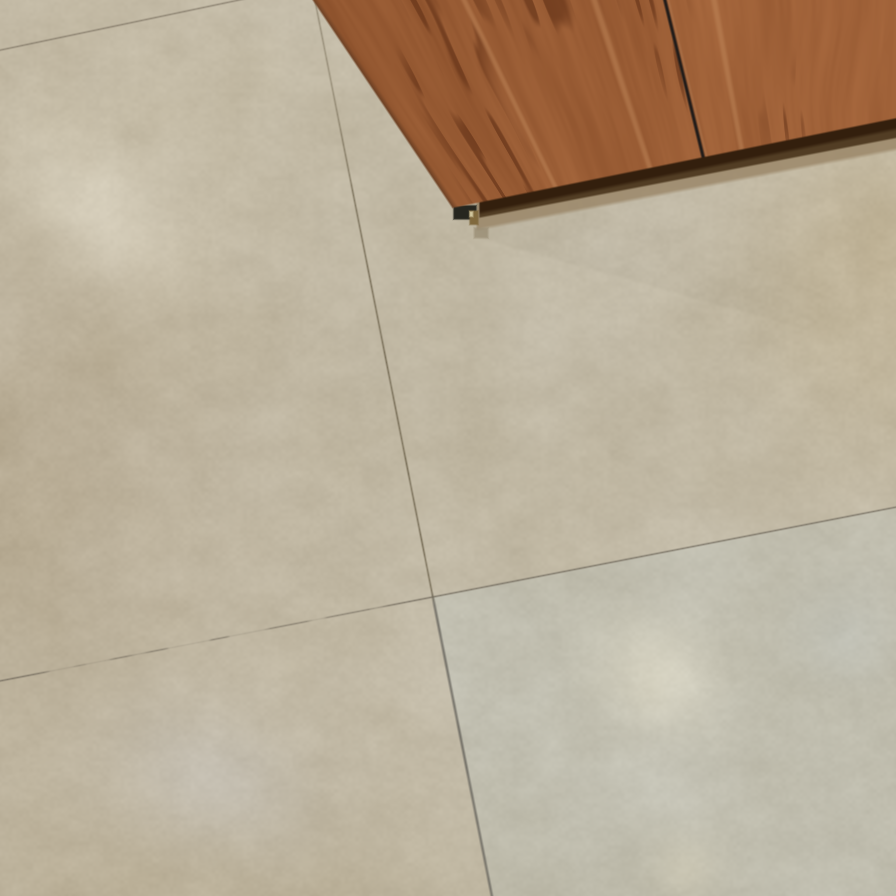
Reproduce this texture procedurally as a Shadertoy shader.

```glsl
// Pale stone floor tiles with thin grout, and the corner of a wooden cabinet at the top right

float hash(vec2 p) {
    return fract(sin(dot(p, vec2(127.1, 311.7))) * 43758.5453);
}

float noise(vec2 p) {
    vec2 i = floor(p), f = fract(p);
    f = f * f * (3.0 - 2.0 * f);
    return mix(mix(hash(i), hash(i + vec2(1, 0)), f.x),
               mix(hash(i + vec2(0, 1)), hash(i + vec2(1, 1)), f.x), f.y);
}

float fbm(vec2 p) {
    float sum = 0.0, amp = 0.5;
    for (int i = 0; i < 5; i++) {
        sum += amp * noise(p);
        p = mat2(1.6, 1.2, -1.2, 1.6) * p + 7.3;
        amp *= 0.5;
    }
    return sum;
}

// Signed distance to the line a-b, positive on its left
float side(vec2 p, vec2 a, vec2 b) {
    vec2 d = normalize(b - a);
    return d.x * (p.y - a.y) - d.y * (p.x - a.x);
}

float cover(float d, float soft) {
    return smoothstep(-soft, soft, d);
}

float stroke(float d, float halfWidth, float soft) {
    return 1.0 - smoothstep(halfWidth - soft, halfWidth + soft, abs(d));
}

// Soft elliptical spot, turned by an angle
float glow(vec2 p, vec2 center, vec2 radius, float angle) {
    vec2 d = p - center;
    float c = cos(angle), s = sin(angle);
    d = vec2(c * d.x + s * d.y, c * d.y - s * d.x) / radius;
    return exp(-dot(d, d));
}

float box(vec2 p, vec2 center, vec2 halfSize, float soft) {
    vec2 d = halfSize - abs(p - center);
    return cover(min(d.x, d.y), soft);
}

vec3 stoneFloor(vec2 p, float px) {
    float across = side(p, vec2(0.0, 0.240), vec2(1.0, 0.434));
    float upright = side(p, vec2(0.549, 0.0), vec2(0.354, 0.987));
    float upper = side(p, vec2(0.0, 0.944), vec2(0.267, 1.0));
    float coolTile = cover(-across, px) * cover(-upright, px);

    // Tile tones and broad lighting
    vec3 col = mix(vec3(0.755, 0.718, 0.635), vec3(0.760, 0.728, 0.650), smoothstep(0.1, 0.6, p.x));
    col = mix(col, vec3(0.752, 0.742, 0.683), coolTile);
    col -= vec3(0.035, 0.045, 0.055) * glow(p, vec2(0.02, 0.48), vec2(0.22, 0.24), 0.0);
    col -= vec3(0.010, 0.028, 0.060) * glow(p, vec2(1.0, 0.70), vec2(0.16, 0.20), 0.0);
    col -= vec3(0.020, 0.025, 0.035) * glow(p, vec2(0.30, 0.0), vec2(0.30, 0.09), 0.0);
    col += vec3(0.020, 0.022, 0.022) * glow(p, vec2(0.18, 0.86), vec2(0.22, 0.16), 0.0);

    // Reflected lights
    col += vec3(0.065, 0.070, 0.075) * glow(p, vec2(0.105, 0.765), vec2(0.12, 0.055), -0.75);
    col += vec3(0.080, 0.075, 0.065) * glow(p, vec2(0.735, 0.245), vec2(0.065, 0.055), -0.5);
    col += vec3(0.010, 0.022, 0.050) * glow(p, vec2(0.24, 0.13), vec2(0.11, 0.07), -0.4);
    col += vec3(0.012, 0.022, 0.038) * glow(p, vec2(0.94, 0.29), vec2(0.06, 0.05), 0.0);
    col += vec3(0.045, 0.040, 0.030) * glow(p, vec2(0.765, 0.03), vec2(0.035, 0.035), 0.0);

    // Faint slanting edge of the cabinet's wide shadow
    float slant = side(p, vec2(0.56, 0.727), vec2(0.89, 0.635));
    float span = smoothstep(0.50, 0.58, p.x) * (1.0 - smoothstep(0.80, 0.95, p.x));
    col -= 0.022 * span * cover(slant, 0.003) * exp(-max(slant, 0.0) * 12.0);

    // Cloudy mottling, small blotches and fine grain
    col += vec3(0.050, 0.058, 0.075) * (fbm(p * 8.0) - 0.48);
    col += vec3(0.045, 0.048, 0.052) * (fbm(p * vec2(26.0, 34.0) + 20.0) - 0.48);
    col += 0.014 * (noise(p * vec2(120.0, 170.0)) - 0.5);
    col += 0.014 * (noise(p * 256.0) - 0.5);

    // Thin grout, worn away in places on the left
    float worn = smoothstep(0.03, 0.06, p.x) * (1.0 - smoothstep(0.40, 0.46, p.x));
    float dashes = smoothstep(0.35, 0.65, noise(vec2(p.x * 45.0, 3.0)));
    float acrossInk = 0.80 * mix(1.0, 0.20 + 0.55 * dashes, worn);
    col = mix(col, vec3(0.42, 0.39, 0.34), acrossInk * stroke(across, 0.0007, px));
    float below = cover(-across, 0.01);
    vec3 uprightTone = mix(vec3(0.40, 0.36, 0.27), vec3(0.41, 0.40, 0.37), below);
    float uprightInk = mix(0.85, 0.50, smoothstep(0.70, 0.95, p.y)) * (0.85 + 0.15 * noise(vec2(p.y * 70.0, 9.0)));
    col = mix(col, uprightTone, uprightInk * stroke(upright, 0.0008 + 0.0006 * below, px));
    return mix(col, vec3(0.43, 0.39, 0.33), 0.65 * stroke(upper, 0.0007, px));
}

vec3 wood(vec2 p, float px) {
    // Fan coordinate: 0 on the cabinet's left edge, 1 on the gap between doors
    float drop = 1.0 - p.y;
    float fan = (p.x - 0.349 - 0.672 * drop) / (0.393 - 0.428 * drop);
    float wave = fan + 0.06 * (noise(vec2(fan * 4.0, drop * 8.0)) - 0.5);
    float bands = noise(vec2(wave * 11.0, drop * 4.0));
    float grain = noise(vec2(wave * 34.0, drop * 7.0 + 3.0));
    float fiber = noise(vec2(wave * 90.0, drop * 22.0 + 5.0));
    vec3 col = mix(vec3(0.54, 0.31, 0.165), vec3(0.65, 0.405, 0.24), 0.45 * bands + 0.35 * grain + 0.20 * fiber);
    col += vec3(0.025, 0.02, 0.015) * smoothstep(0.1, 1.1, fan);

    // Sparse dark veins and long pale streaks
    float veins = smoothstep(0.62, 0.85, noise(vec2(wave * 48.0, drop * 13.0 + 11.0)));
    float patches = smoothstep(0.40, 0.75, noise(vec2(wave * 6.0, drop * 9.0 + 2.0)));
    col = mix(col, vec3(0.37, 0.18, 0.08), 0.60 * veins * patches);
    float pale = stroke(fan - 0.43, 0.008, 0.007) + stroke(fan - 0.80, 0.009, 0.008)
               + stroke(fan - 1.14, 0.008, 0.007);
    col = mix(col, vec3(0.76, 0.54, 0.36), 0.45 * pale);
    float gap = side(p, vec2(0.784, 0.828), vec2(0.742, 1.0));
    col = mix(col, vec3(0.72, 0.52, 0.36), 0.35 * stroke(gap + 0.004, 0.001, px));
    return mix(col, vec3(0.13, 0.11, 0.10), stroke(gap, 0.0018, px));
}

void mainImage(out vec4 fragColor, in vec2 fragCoord) {
    vec2 p = fragCoord / iResolution.xy;
    float px = 0.0016;
    vec3 col = stoneFloor(p, px);

    // Shadow strip and dark recess under the doors
    float shadow = side(p, vec2(0.534, 0.744), vec2(1.0, 0.833));
    float recess = side(p, vec2(0.54, 0.758), vec2(1.0, 0.846));
    float bottom = side(p, vec2(0.505, 0.768), vec2(1.0, 0.868));
    col = mix(col, vec3(0.60, 0.52, 0.40), 0.80 * cover(shadow, 0.003) * cover(p.x - 0.532, px));
    vec3 dark = mix(vec3(0.32, 0.24, 0.14), vec3(0.20, 0.12, 0.05), cover(bottom + 0.012, 0.003));
    col = mix(col, dark, cover(recess, px) * cover(p.x - 0.535, px));

    // Small metal foot at the corner and its shadow
    col = mix(col, vec3(0.58, 0.53, 0.43), 0.7 * box(p, vec2(0.537, 0.740), vec2(0.008, 0.006), 0.002));
    col = mix(col, vec3(0.15, 0.15, 0.12), box(p, vec2(0.519, 0.763), vec2(0.013, 0.008), px));
    col = mix(col, vec3(0.50, 0.41, 0.24), box(p, vec2(0.529, 0.757), vec2(0.005, 0.008), px));
    col = mix(col, vec3(0.82, 0.78, 0.62), box(p, vec2(0.526, 0.761), vec2(0.002, 0.003), px));

    // Cabinet doors with a darker left rim
    float left = side(p, vec2(0.349, 1.0), vec2(0.505, 0.768));
    vec3 doors = wood(p, px) * mix(0.75, 1.0, smoothstep(0.0, 0.007, left));
    col = mix(col, doors, cover(min(left, bottom), px));

    fragColor = vec4(clamp(col, 0.0, 1.0), 1.0);
}
```
